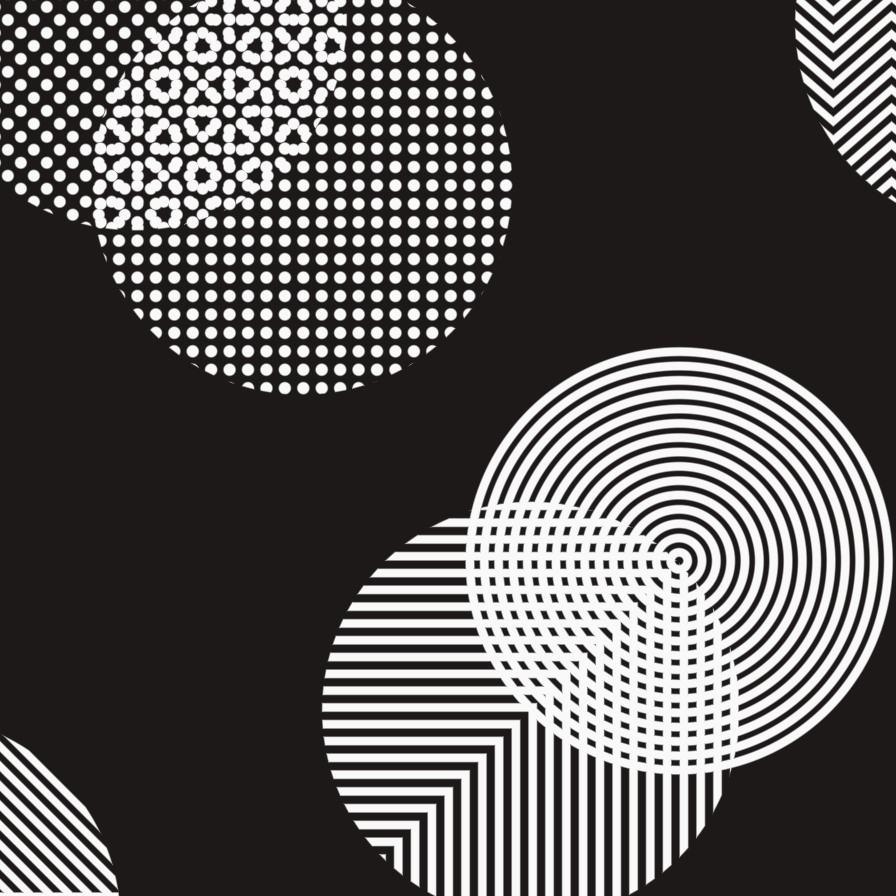
A Shadertoy shader for this background:

```glsl
const vec3 INK = vec3(0.114, 0.098, 0.098);
const vec3 PAPER = vec3(0.975);

// Antialiased coverage of a signed distance
float fill(float d, float blur) {
    return 1.0 - smoothstep(-blur, blur, d);
}

float disc(vec2 p, vec2 center, float radius) {
    return length(p - center) - radius;
}

// Distance to evenly spaced bands, one of them centred on t = 0
float bands(float t, float period, float halfWidth) {
    return abs(mod(t + 0.5 * period, period) - 0.5 * period) - halfWidth;
}

// Distance to a square lattice of dots, one of them at q = 0
float dots(vec2 q, float period, float radius) {
    return length(mod(q + 0.5 * period, period) - 0.5 * period) - radius;
}

vec2 rotate(vec2 q, float angle) {
    float c = cos(angle), s = sin(angle);
    return vec2(c * q.x - s * q.y, s * q.x + c * q.y);
}

// Bands folded into a zigzag with a valley at q.x = 0
float zigzag(vec2 q, float halfWave, float slope, float period, float halfWidth) {
    float fold = abs(mod(q.x + halfWave, 2.0 * halfWave) - halfWave);
    return bands((q.y - slope * fold) / sqrt(1.0 + slope * slope), period, halfWidth);
}

void mainImage(out vec4 fragColor, in vec2 fragCoord) {
    vec2 p = fragCoord / iResolution.y;
    float blur = max(0.75 / iResolution.y, 0.0012);

    // Dotted discs, the upper left lattice turned by an eighth
    float straight = max(disc(p, vec2(0.337, 0.794), 0.2345),
                         dots(p - vec2(0.3385, 0.5668), 0.02057, 0.0068));
    float turned = max(disc(p, vec2(0.150, 0.980), 0.237),
                       dots(rotate(p - vec2(0.2407, 0.9488), 0.785398), 0.0205, 0.0066));

    // Concentric rings, spaced inwards from the rim
    vec2 hub = vec2(0.758, 0.374);
    float rings = max(disc(p, hub, 0.2385),
                      bands(length(p - hub) - 0.2335, 0.0160, 0.0049));

    // Nested right angles
    float corner = min(1.0 - p.y, 1.3841 - p.x);
    float angles = max(disc(p, vec2(0.5925, 0.207), 0.233),
                       bands(corner - 0.5833, 0.01875, 0.0048));

    // Zigzag disc at the upper right
    float waves = max(disc(p, vec2(1.122, 0.974), 0.2345),
                      zigzag(p - vec2(0.930, 0.967), 0.0651, 0.87, 0.0155, 0.0041));

    // Slanted stripes above a thin base at the lower left
    float slant = bands((p.x + p.y - 0.167) * 0.7071, 0.0155, 0.0042);
    float stripes = max(disc(p, vec2(-0.096, -0.029), 0.2305),
                        min(slant, p.y - 0.004));

    // Union of all patterns
    float d = min(min(straight, turned), min(rings, angles));
    d = min(d, min(waves, stripes));

    fragColor = vec4(mix(INK, PAPER, fill(d, blur)), 1.0);
}
```
